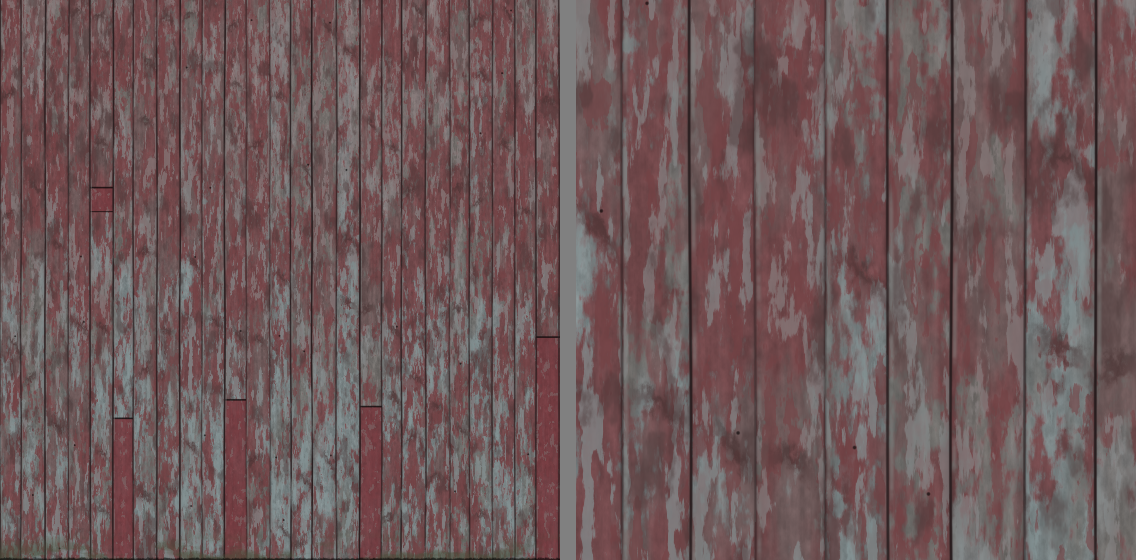
Left, the full canvas; right, a detail of the centre.
Write a WebGL 2 fragment shader that draws this texture.

```glsl
#version 300 es
precision highp float;
uniform vec2 u_resolution;
out vec4 outColor;

const float PLANKS = 25.0;

float hash(vec2 p) {
  vec3 q = fract(vec3(p.xyx) * 0.1031);
  q += dot(q, q.yzx + 33.33);
  return fract((q.x + q.y) * q.z);
}

float noise(vec2 p) {
  vec2 i = floor(p), f = fract(p);
  f = f * f * (3.0 - 2.0 * f);
  return mix(mix(hash(i), hash(i + vec2(1, 0)), f.x),
             mix(hash(i + vec2(0, 1)), hash(i + vec2(1, 1)), f.x), f.y);
}

float fbm(vec2 p) {
  float sum = 0.0, amp = 0.5;
  for (int i = 0; i < 5; i++) {
    sum += amp * noise(p);
    p = p * 2.03 + 17.1;
    amp *= 0.53;
  }
  return sum;
}

// Sideways shift of a seam, in plank widths
float seamShift(float i) {
  return (hash(vec2(i, 4.0)) - 0.5) * 0.16;
}

// Soft-edged box from low to high
float box(float v, float low, float high, float soft) {
  return smoothstep(low - soft, low + soft, v) * (1.0 - smoothstep(high - soft, high + soft, v));
}

// Bottom and top of the replacement board on a plank
vec2 patchSpan(float id) {
  if (id == 4.0) return vec2(0.622, 0.665);
  if (id == 5.0) return vec2(-0.1, 0.253);
  if (id == 10.0) return vec2(-0.1, 0.286);
  if (id == 16.0) return vec2(-0.1, 0.274);
  if (id == 24.0) return vec2(-0.1, 0.398);
  return vec2(-1.0);
}

void main() {
  vec2 uv = gl_FragCoord.xy / u_resolution;
  float px = 1.0 / min(u_resolution.x, u_resolution.y);

  // Nearest seam and the plank beside it
  float x = uv.x * PLANKS + (noise(vec2(uv.x * 30.0, uv.y * 5.0)) - 0.5) * 0.05;
  float seam = floor(x + 0.5);
  float d = x - seam - seamShift(seam);
  float id = clamp(d < 0.0 ? seam - 1.0 : seam, 0.0, PLANKS - 1.0);
  float rnd = hash(vec2(id, 9.0));
  vec2 p = uv + vec2(id * 0.37, rnd * 7.0);

  // Wood: mauve grey above, bluish and pale below
  float grain = fbm(p * vec2(260.0, 22.0));
  float speck = fbm(p * vec2(240.0, 150.0));
  float stain = fbm(p * vec2(24.0, 7.0) + 40.0);
  float cool = smoothstep(0.8, 0.15, uv.y + (stain - 0.5) * 0.9 + (rnd - 0.5) * 0.3);
  vec3 wood = mix(vec3(0.49, 0.44, 0.44), vec3(0.46, 0.5, 0.505), cool);
  wood = mix(wood, vec3(0.40, 0.39, 0.375), smoothstep(0.4, 0.65, stain) * 0.75);
  wood *= 0.74 + 0.26 * grain + 0.32 * speck;

  // Worn paint: a thin faded film with ragged edges
  float broad = fbm(uv * vec2(5.0, 4.0) + 3.0);
  float wear = fbm(p * vec2(50.0, 13.0)) * 0.5 + fbm(p * vec2(140.0, 36.0) + 8.0) * 0.5;
  float band = 0.06 * box(uv.y, 0.46, 0.74, 0.12) - 0.06 * box(uv.y, 0.02, 0.32, 0.1);
  float paint = wear + (broad - 0.5) * 0.35 + (rnd - 0.5) * 0.13 + band + (speck - 0.5) * 0.28;
  float fade = fbm(p * vec2(30.0, 8.0) + 60.0);
  vec3 red = mix(vec3(0.405, 0.325, 0.325), vec3(0.425, 0.255, 0.265), smoothstep(0.34, 0.56, fade));
  red *= 0.78 + 0.22 * grain + 0.26 * speck;
  vec3 col = mix(wood, red, 0.92 * smoothstep(0.38, 0.55, paint));

  // Small crisp flakes of paint, pale chips and dark weathering
  float flake = fbm(p * vec2(110.0, 30.0) + 90.0) + (speck - 0.5) * 0.25 + (broad - 0.5) * 0.2;
  col = mix(col, vec3(0.44, 0.245, 0.255), 0.6 * smoothstep(0.6, 0.67, flake));
  float chip = fbm(p * vec2(140.0, 28.0) + 130.0) + cool * 0.05 + (speck - 0.5) * 0.2;
  col = mix(col, mix(vec3(0.52, 0.48, 0.48), vec3(0.51, 0.57, 0.575), cool), 0.65 * smoothstep(0.61, 0.7, chip));
  float grime = fbm(p * vec2(60.0, 26.0) + 200.0) + (speck - 0.5) * 0.2;
  col = mix(col, vec3(0.27, 0.2, 0.2), 0.45 * smoothstep(0.57, 0.75, grime));

  // Knots: sparse slanted smudges, and tiny nail holes
  float shifted = uv.y * 9.0 + rnd * 5.0;
  float row = floor(shifted);
  vec2 cell = vec2(x - id - 0.5, fract(shifted) - 0.5);
  vec2 h = vec2(hash(vec2(id, row)), hash(vec2(row + 31.0, id)));
  vec2 k = cell - (h - 0.5) * vec2(0.4, 0.6);
  k.y = k.y * 3.0 + k.x * (h.x - 0.4) * 2.5 + k.x * k.x + (speck - 0.5) * 0.6;
  k *= vec2(2.8, 6.0);
  col = mix(col, vec3(0.27, 0.185, 0.185), 0.65 * exp(-dot(k, k)) * step(0.7, h.y));
  vec2 nail = (cell - vec2(h.y - 0.5, h.x - 0.5) * 0.7) / vec2(PLANKS, 9.0);
  col *= 1.0 - 0.6 * step(0.86, h.x) * (1.0 - smoothstep(0.0004, 0.001 + px, length(nail)));

  // Replacement boards, with fresher paint and a dark top joint
  vec2 span = patchSpan(id);
  vec3 fresh = vec3(0.445, 0.225, 0.245) * (0.84 + 0.2 * speck + 0.12 * grain);
  float scuff = fbm(p * vec2(150.0, 80.0) + 5.0);
  fresh = mix(fresh, vec3(0.48, 0.4, 0.4), 0.6 * smoothstep(0.63, 0.72, scuff));
  col = mix(col, fresh, 0.9 * box(uv.y, span.x, span.y, px));
  float joint = min(abs(uv.y - span.x) + 0.0006, abs(uv.y - span.y));
  col *= 1.0 - 0.7 * (1.0 - smoothstep(0.0002, 0.0009 + px, joint));

  // Seams: thin gaps that fade in and out, some with a pale worn lip
  float gap = abs(d) / PLANKS;
  float strength = 0.35 + 0.6 * hash(vec2(seam, 21.0));
  float depth = strength * smoothstep(0.1, 0.65, fbm(vec2(seam * 7.0, uv.y * 18.0)) + 0.15);
  float lip = box(d / PLANKS, 0.001, 0.0035, 0.0012) * smoothstep(0.4, 0.6, fbm(vec2(seam * 5.0, uv.y * 30.0)));
  col = mix(col, vec3(0.53, 0.55, 0.54), lip * 0.45);
  col *= 1.0 - 0.14 * exp(-gap * 450.0);
  col = mix(col, vec3(0.14, 0.1, 0.105), depth * (1.0 - smoothstep(0.0002, 0.0008 + px, gap)));

  // Mossy foot and dark bottom edge
  float moss = smoothstep(0.06, 0.0, uv.y) * smoothstep(0.45, 0.65, fbm(uv * vec2(14.0, 40.0) + 70.0));
  col = mix(col, vec3(0.27, 0.29, 0.21), moss * 0.6);
  col *= 1.0 - 0.6 * smoothstep(0.005, 0.001, uv.y + (speck - 0.5) * 0.005);
  outColor = vec4(col * 1.02, 1.0);
}
```
